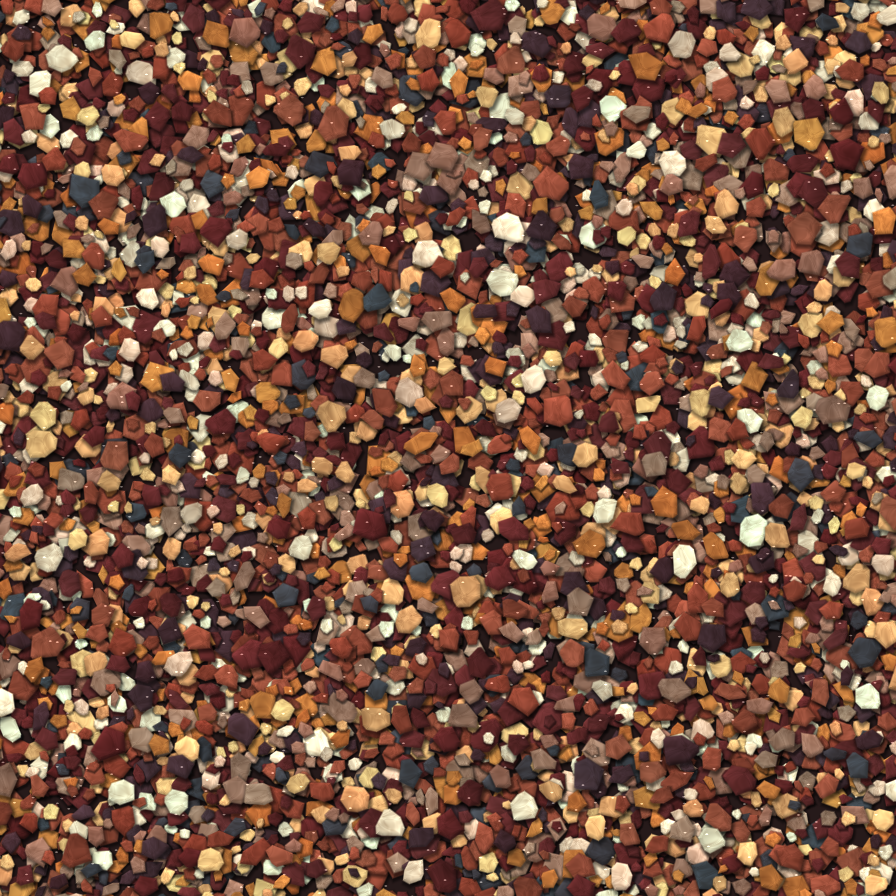
Write a Shadertoy shader that draws this texture.

```glsl
// Bed of crushed multicoloured gravel: maroon, rust, ochre and cream chips.
// Layers of jittered cells each hold one random convex polygon, bevelled and
// lit from above; every chip drops a soft shadow on the chips beneath it.

const float TAU = 6.2831853;
const vec2 LIGHT_DIR = vec2(-0.45, 0.89);
const vec3 CREVICE = vec3(0.15, 0.10, 0.10);
const float EDGE_SOFTNESS = 0.0013;

const int KINDS = 8;
const vec3 STONE_COLORS[KINDS] = vec3[KINDS](
    vec3(0.35, 0.15, 0.15),   // maroon
    vec3(0.25, 0.17, 0.19),   // dark plum
    vec3(0.23, 0.24, 0.26),   // slate
    vec3(0.54, 0.27, 0.20),   // rust
    vec3(0.59, 0.45, 0.37),   // grey brown
    vec3(0.74, 0.46, 0.23),   // ochre
    vec3(0.88, 0.69, 0.45),   // gold
    vec3(0.89, 0.82, 0.69));  // cream
const float CUMULATIVE_SHARE[KINDS] = float[KINDS](
    0.20, 0.28, 0.32, 0.54, 0.66, 0.77, 0.89, 1.0);

vec3 hash3(vec2 p) {
    vec3 q = fract(p.xyx * vec3(0.1031, 0.1030, 0.0973));
    q += dot(q, q.yxz + 33.33);
    return fract((q.xxy + q.yzz) * q.zyx);
}

mat2 rotation(float angle) {
    float c = cos(angle), s = sin(angle);
    return mat2(c, s, -s, c);
}

// Layered warped sines, roughly -1 to 1
float mottle(vec2 p) {
    float sum = 0.0, amplitude = 0.55;
    for (int i = 0; i < 4; i++) {
        p = rotation(1.1) * p * 1.7 + 0.8 * sin(p.yx * 1.3);
        sum += amplitude * sin(p.x) * sin(p.y + 1.3);
        amplitude *= 0.75;
    }
    return sum;
}

// Bright pinpoints from sparse jittered cells
float glints(vec2 p, float density) {
    vec2 cell = floor(p);
    vec3 h = hash3(cell + 71.0);
    float d = length((fract(p) - mix(vec2(0.3), vec2(0.7), h.xy)) * vec2(0.8, 1.3));
    return step(h.z, density) * (1.0 - smoothstep(0.08, 0.28, d));
}

int pickKind(float chance) {
    int kind = 0;
    while (kind < KINDS - 1 && chance > CUMULATIVE_SHARE[kind]) kind++;
    return kind;
}

// Signed distance to a random convex polygon; xy returns the nearest side's normal
vec3 polygon(vec2 p, float radius, int sides, vec2 seed) {
    vec3 nearest = vec3(0.0, 1.0, -9.0);
    for (int i = 0; i < sides; i++) {
        vec3 h = hash3(seed + float(i) * 7.31);
        float angle = TAU * (float(i) + 0.65 * (h.x - 0.5)) / float(sides);
        vec2 normal = vec2(cos(angle), sin(angle));
        float d = dot(p, normal) - radius * mix(0.74, 1.10, h.y);
        if (d > nearest.z) nearest = vec3(normal, d);
    }
    float cap = length(p) - 1.22 * radius;
    return cap > nearest.z ? vec3(normalize(p), cap) : nearest;
}

vec3 shadeStone(vec3 base, vec2 local, vec3 side, mat2 turn, vec3 h) {
    vec2 tilt = h.xy - 0.5;
    vec2 normal = side.xy * turn;
    float bevel = smoothstep(-0.20, 0.0, side.z);
    float light = 1.03 + 0.24 * (h.z - 0.5) + 0.55 * dot(local, tilt);
    light += 0.22 * bevel * dot(normal, LIGHT_DIR) - 0.10 * bevel;
    float grain = mottle(local * 4.0 + h.xy * 40.0);
    vec3 tint = 1.0 + 0.16 * grain * vec3(0.8, 1.0, 1.15);
    return base * light * tint;
}

// Lays one layer of chips over the colour below
vec3 layStones(vec3 below, vec2 uv, float scale, float presence, float size, float seed) {
    vec2 p = rotation(seed * 0.37) * uv * scale + seed * 13.7;
    vec2 lightDir = rotation(seed * 0.37) * LIGHT_DIR;
    float blur = max(EDGE_SOFTNESS, 0.8 / iResolution.y) * scale;
    vec3 color = below;
    for (int j = -1; j <= 1; j++)
    for (int i = -1; i <= 1; i++) {
        vec2 cell = floor(p) + vec2(i, j);
        vec2 id = cell + seed * 57.0;
        vec3 h = hash3(id), look = hash3(id + 19.7), shape = hash3(id + 43.1);
        vec2 local = p - cell - mix(vec2(0.15), vec2(0.85), h.xy);
        if (h.z > presence || length(local) > 1.1) continue;

        int kind = pickKind(look.x);
        bool pale = kind > 5;
        mat2 turn = rotation(TAU * shape.x);
        vec2 stretch = vec2(1.0, mix(1.0, pale ? 1.45 : 1.75, shape.y * shape.y));
        float radius = size * mix(0.68, 1.12, shape.z);
        int sides = pale ? 8 : 5;

        vec3 side = polygon(turn * local * stretch, radius, sides, id);
        float shadow = polygon(turn * (local + 0.09 * lightDir) * stretch, radius, sides, id).z;
        color *= mix(0.48, 1.0, smoothstep(-0.04, 0.17, shadow));
        vec3 base = STONE_COLORS[kind] * (0.92 + 0.16 * vec3(look.y, look.z, look.z));
        vec3 stone = shadeStone(base, rotation(-seed * 0.37) * local, side,
                                turn * rotation(seed * 0.37), look);
        color = mix(color, stone, 1.0 - smoothstep(-blur, blur, side.z));
    }
    return color;
}

void mainImage(out vec4 fragColor, in vec2 fragCoord) {
    vec2 uv = fragCoord / iResolution.y;
    vec3 color = CREVICE;
    color = layStones(color, uv, 36.0, 1.00, 0.62, 1.0);
    color = layStones(color, uv, 56.0, 0.60, 0.55, 2.0);
    color = layStones(color, uv, 34.0, 0.75, 0.52, 3.0);
    color = layStones(color, uv, 60.0, 0.30, 0.52, 4.0);
    color = layStones(color, uv, 32.0, 0.38, 0.52, 5.0);
    color += vec3(0.40, 0.38, 0.36) * glints(uv * 150.0, 0.035);
    fragColor = vec4(clamp(color, 0.0, 1.0), 1.0);
}
```
